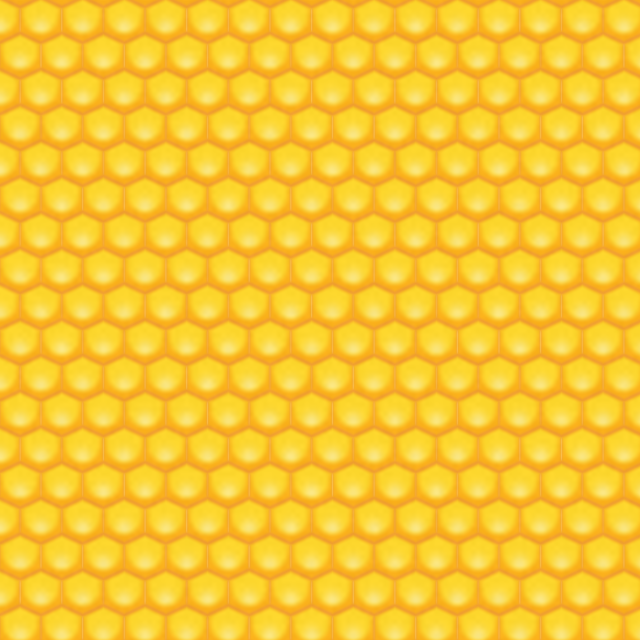
Write a WebGL 2 fragment shader that draws this pattern.

```glsl
#version 300 es
precision highp float;
// Golden honeycomb: staggered rows of glossy, softly lit hexagonal cells.

uniform vec2 u_resolution;
out vec4 fragColor;

// Layout; lengths below are in cell widths unless noted
const float CELLS_ACROSS = 15.37;
const vec2 ORIGIN = vec2(0.0315, 0.5775); // one cell centre, in canvas units
const float ROW_PITCH = 0.859;
const float CAP_HEIGHT = 0.235;           // rise of the slanted edges

// Shading
const float CAP_LINE = 0.050;
const float WALL_LINE = 0.036;
const float PALE_LINE = 0.014;
const vec2 BOWL_CENTRE = vec2(0.0, 0.08);
const vec2 BOWL_RADIUS = vec2(0.49, 0.48);
const vec2 GLOW_CENTRE = vec2(0.0, -0.19);
const vec2 GLOW_RADIUS = vec2(0.21, 0.17);
const float GLOW_VARIATION = 0.12;
const float MOTTLE = 0.018;

const vec3 AMBER = vec3(0.98, 0.69, 0.10);
const vec3 GOLD = vec3(0.98, 0.76, 0.13);
const vec3 YELLOW = vec3(0.99, 0.84, 0.17);
const vec3 GLOW = vec3(0.98, 0.91, 0.55);
const vec3 RIM = vec3(0.94, 0.62, 0.19);
const vec3 PALE = vec3(0.98, 0.77, 0.33);

float hash(vec2 p) {
    vec3 q = fract(vec3(p.xyx) * 0.1031);
    q += dot(q, q.yzx + 33.33);
    return fract((q.x + q.y) * q.z);
}

float valueNoise(vec2 p) {
    vec2 i = floor(p), f = fract(p);
    f = f * f * (3.0 - 2.0 * f);
    float low = mix(hash(i), hash(i + vec2(1, 0)), f.x);
    float high = mix(hash(i + vec2(0, 1)), hash(i + vec2(1, 1)), f.x);
    return mix(low, high, f.y);
}

// Distances inward from the upright walls (x) and slanted caps (y)
vec2 edgeInsets(vec2 p) {
    vec2 a = abs(p);
    float cap = 0.5 * (ROW_PITCH + CAP_HEIGHT) - 2.0 * CAP_HEIGHT * a.x - a.y;
    return vec2(0.5 - a.x, cap / length(vec2(1.0, 2.0 * CAP_HEIGHT)));
}

// Soft line profile, widened to stay smooth on small canvases
float softLine(float d, float width, float pixel) {
    float w = max(width, 0.7 * pixel);
    return exp(-d * d / (w * w)) * width / w;
}

void main() {
    vec2 p = (gl_FragCoord.xy / u_resolution.y - ORIGIN) * CELLS_ACROSS;
    float pixel = CELLS_ACROSS / u_resolution.y;

    // Of the two nearest rows, keep the cell that holds this point
    float firstRow = floor(p.y / ROW_PITCH);
    float best = -10.0;
    vec2 local = vec2(0.0), insets = vec2(0.0), id = vec2(0.0);
    for (int k = 0; k < 2; k++) {
        float row = firstRow + float(k);
        float shift = 0.5 * mod(row, 2.0);
        float column = floor(p.x - shift + 0.5);
        vec2 q = p - vec2(column + shift, row * ROW_PITCH);
        vec2 e = edgeInsets(q);
        float inset = min(e.x, e.y);
        if (inset > best) {
            best = inset;
            local = q;
            insets = e;
            id = vec2(2.0 * (column + shift), row);
        }
    }

    // Yellow bowl: fills the top of the cell, rounded towards the bottom
    vec2 b = local - BOWL_CENTRE;
    float reach = length(vec2(b.x, min(b.y, 0.0)) / BOWL_RADIUS);
    float bowl = 1.0 - smoothstep(0.60, 1.04, reach);
    bowl *= smoothstep(0.01, 0.13, best);
    vec3 color = mix(AMBER, GOLD, smoothstep(-0.35, 0.30, local.y));
    color = mix(color, YELLOW, bowl);

    // Highlight: longer above its centre than below
    vec2 g = (local - GLOW_CENTRE) / GLOW_RADIUS;
    if (g.y > 0.0) g.y *= 0.75;
    float strength = 0.92 - GLOW_VARIATION * hash(id + 71.0);
    color = mix(color, GLOW, strength * exp(-dot(g, g)) * bowl);

    // Orange edges, with a pale seam of varying strength in upright walls
    float capLine = softLine(insets.y, CAP_LINE, pixel);
    float wallLine = softLine(insets.x, WALL_LINE, pixel);
    color = mix(color, RIM, max(0.92 * capLine, 0.75 * wallLine));
    vec2 wallId = id + vec2(sign(local.x), 0.0);
    float seam = softLine(insets.x, PALE_LINE, pixel) * (1.0 - capLine);
    color = mix(color, PALE, seam * mix(0.25, 0.95, hash(wallId + 131.0)));

    // Faint waxy mottling
    color += MOTTLE * (valueNoise(p * 9.0 + 200.0) - 0.5);
    fragColor = vec4(clamp(color, 0.0, 1.0), 1.0);
}
```
